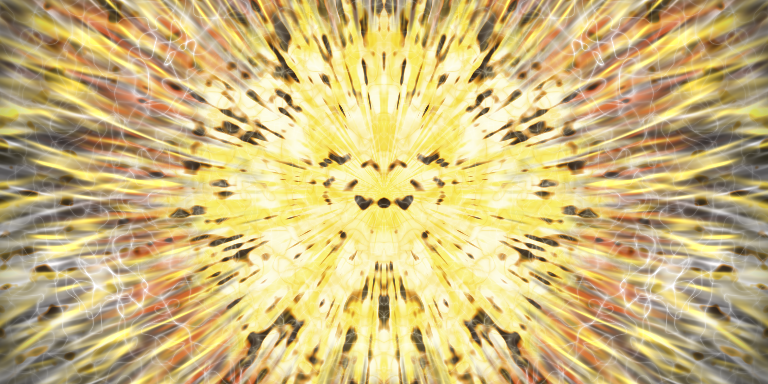
Write a Shadertoy shader that draws this background.

```glsl
// A mirrored burst of light: a cream and yellow core throws radial streaks
// over charcoal. Streaks are noise stretched in polar space, the fine curls
// are ridges of warped noise, and soft spots place the larger colour masses.

const vec3 CHARCOAL = vec3(0.17, 0.16, 0.16);
const vec3 SILVER = vec3(0.90, 0.90, 0.92);
const vec3 EMBER = vec3(0.84, 0.36, 0.15);
const vec3 GOLD = vec3(0.98, 0.84, 0.24);
const vec3 LEMON = vec3(0.97, 0.92, 0.36);
const vec3 CREAM = vec3(0.99, 0.98, 0.86);
const vec3 INK = vec3(0.14, 0.11, 0.09);

float hash(vec2 p) {
    p = fract(p * vec2(123.34, 456.21));
    p += dot(p, p + 45.32);
    return fract(p.x * p.y);
}

float noise(vec2 p) {
    vec2 cell = floor(p), f = fract(p);
    f = f * f * (3.0 - 2.0 * f);
    float low = mix(hash(cell), hash(cell + vec2(1, 0)), f.x);
    float high = mix(hash(cell + vec2(0, 1)), hash(cell + vec2(1, 1)), f.x);
    return mix(low, high, f.y);
}

float fbm(vec2 p) {
    float sum = 0.0, amp = 0.53;
    for (int i = 0; i < 4; i++) {
        sum += amp * noise(p);
        p = mat2(1.6, 1.2, -1.2, 1.6) * p + 7.3;
        amp *= 0.5;
    }
    return sum;
}

// Crossing rays: polar noise, skewed a little differently in each layer
float streaks(float angle, float r, float density, float seed) {
    float sum = 0.0;
    for (int i = 0; i < 3; i++) {
        float k = float(i);
        float bent = angle + (k - 1.0) * 0.22 * r;
        vec2 q = vec2(bent * density * (1.0 + 0.4 * k), r * (5.0 + 2.0 * k));
        sum += pow(noise(q + seed + 17.0 * k), 4.5);
    }
    return sum;
}

// Thin curling threads along the middle contour of warped noise
float threads(vec2 p, float scale, float seed) {
    float sum = 0.0;
    for (int i = 0; i < 3; i++) {
        vec2 q = p * scale * (1.0 + 0.4 * float(i)) + seed + 9.0 * float(i);
        q += 1.5 * vec2(noise(q * 0.8), noise(q * 0.8 + 31.0));
        sum += pow(1.0 - abs(2.0 * noise(q) - 1.0), 8.0);
    }
    return sum;
}

float spot(vec2 p, vec2 center, vec2 size) {
    vec2 d = (p - center) / size;
    return exp(-dot(d, d));
}

// Overlays light without washing the colour beneath to white
vec3 screen(vec3 base, vec3 light) {
    return 1.0 - (1.0 - base) * (1.0 - clamp(light, 0.0, 1.0));
}

void mainImage(out vec4 fragColor, in vec2 fragCoord) {
    // Height spans one unit; left and right halves mirror each other
    vec2 p = (fragCoord - 0.5 * iResolution.xy) / iResolution.y;
    p.x = abs(p.x);
    float r = length(p);
    float angle = atan(p.x, p.y + 1e-5);
    float rayFade = smoothstep(0.08, 0.25, r);
    float cloud = fbm(p * 9.0 + 3.0);

    // Smoky outer field with silver mist
    float mist = spot(p, vec2(0.77, -0.26), vec2(0.20, 0.13))
               + spot(p, vec2(0.56, 0.35), vec2(0.10, 0.12));
    vec3 color = CHARCOAL * (0.3 + 1.4 * cloud);
    color = screen(color, SILVER * 0.75 * streaks(angle, r, 48.0, 71.0));
    color = screen(color, SILVER * mist * 0.6 * cloud);

    // Ember ring, densest toward the upper corners
    float ember = 0.8 * exp(-pow((r - 0.62) / 0.16, 2.0))
                + 0.8 * spot(p, vec2(0.80, 0.40), vec2(0.17, 0.10));
    float emberRays = streaks(angle, r, 32.0, 13.0);
    color = mix(color, EMBER, clamp(ember * (0.12 + 1.7 * emberRays), 0.0, 0.9));

    // Ragged central glow, alternating lemon and cream
    float rayEdge = noise(vec2(angle * 38.0, r * 6.0)) - 0.5;
    float ragged = r + 0.30 * (cloud - 0.5) + 0.22 * rayEdge * rayFade;
    float glow = 1.0 - smoothstep(0.42, 0.62, ragged);
    float pale = smoothstep(0.38, 0.60, 0.6 * fbm(p * 13.0 + 20.0)
               + 0.4 * noise(vec2(angle * 30.0, r * 13.0)));
    pale *= 1.0 - 0.75 * spot(p, vec2(0.0, -0.03), vec2(0.12, 0.10));
    pale += 0.8 * spot(p, vec2(0.38, 0.23), vec2(0.12, 0.11))
          + 0.8 * spot(p, vec2(0.34, -0.20), vec2(0.12, 0.10));
    color = mix(color, mix(LEMON, CREAM, clamp(pale, 0.0, 1.0)), glow);

    // Yellow filigree across the core
    float filigree = threads(p, 15.0, 80.0) * glow;
    color *= mix(vec3(1.0), vec3(0.98, 0.91, 0.58), clamp(0.7 * filigree, 0.0, 1.0));

    // Small burnt gaps between rays, with dark hearts
    float speckle = noise(mat2(0.8, 0.6, -0.6, 0.8) * p * 46.0);
    float grain = mix(speckle, noise(vec2(angle * 38.0, r * 12.0)), rayFade);
    float gap = 0.50 * grain + 0.30 * speckle + 0.20 * noise(p * 15.0 + 40.0);
    gap += 0.05 * exp(-pow((r - 0.47) / 0.12, 2.0))
         - 0.04 * exp(-pow((r - 0.25) / 0.10, 2.0));
    gap += 0.12 * spot(p, vec2(0.30, 0.31), vec2(0.08, 0.06))
         + 0.08 * spot(p, vec2(0.25, 0.16), vec2(0.06, 0.05))
         + 0.08 * spot(p, vec2(0.32, -0.40), vec2(0.10, 0.07))
         + 0.20 * spot(p, vec2(0.0, -0.29), vec2(0.010, 0.06))
         + 0.14 * spot(p, vec2(0.05, 0.49), vec2(0.08, 0.03))
         + 0.26 * spot(p, vec2(0.0, 0.0), vec2(0.040, 0.035));
    color = mix(color, color * vec3(0.84, 0.56, 0.22), smoothstep(0.60, 0.70, gap));
    color = mix(color, INK, 0.9 * smoothstep(0.67, 0.77, gap));

    // Bright rays and curls over everything
    float gold = streaks(angle, r, 36.0, 47.0) * rayFade;
    color = screen(color, GOLD * gold * mix(1.1, 0.3, glow));
    float curls = threads(p, 15.0, 5.0);
    color = screen(color, SILVER * curls * (0.16 + 0.35 * mist + 0.20 * ember) * (1.0 - 0.6 * glow));
    color = screen(color, CREAM * 0.25 * glow * threads(p, 22.0, 60.0));

    // Pale panel low on the axis, then darkened outer edges
    color = screen(color, LEMON * 0.4 * spot(p, vec2(0.0, -0.40), vec2(0.08, 0.07)));
    color *= 1.0 - 0.35 * smoothstep(0.88, 1.12, r);
    fragColor = vec4(clamp(color, 0.0, 1.0), 1.0);
}
```
